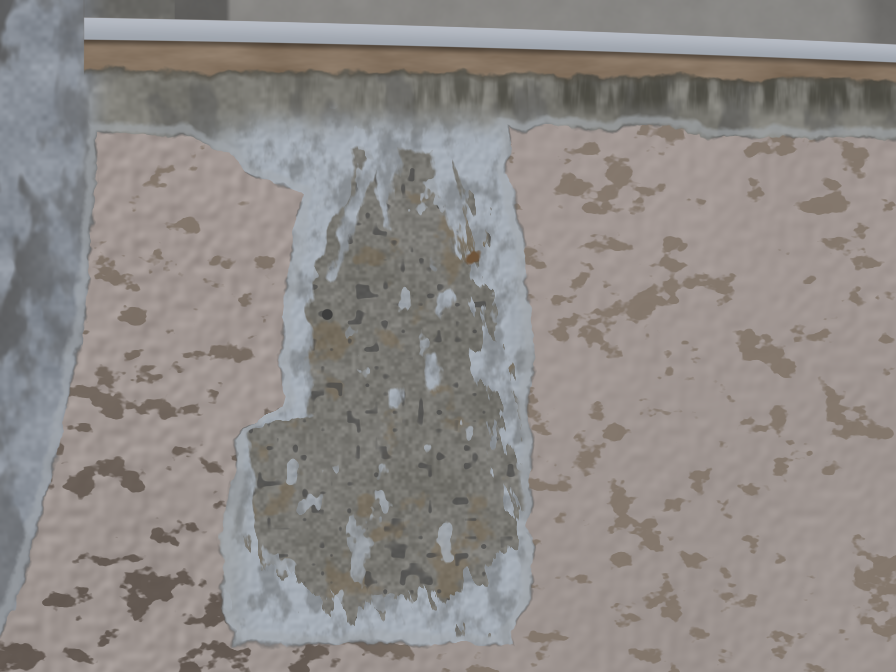
A WebGL 1 fragment shader for this texture:

```glsl
precision highp float;
uniform vec2 u_resolution;

float hash(vec2 p) {
  vec3 q = fract(p.xyx * 0.1031);
  q += dot(q, q.yzx + 33.33);
  return fract((q.x + q.y) * q.z);
}

float noise(vec2 p) {
  vec2 i = floor(p), f = fract(p);
  f = f * f * (3.0 - 2.0 * f);
  return mix(mix(hash(i), hash(i + vec2(1, 0)), f.x),
             mix(hash(i + vec2(0, 1)), hash(i + vec2(1, 1)), f.x), f.y);
}

float fbm(vec2 p) {
  float sum = 0.0, amp = 0.533;
  for (int i = 0; i < 4; i++) {
    sum += amp * noise(p);
    p = mat2(1.6, 1.2, -1.2, 1.6) * p + 7.3;
    amp *= 0.5;
  }
  return sum;
}

// Smooth step that may also fall
float ramp(float a, float b, float x) {
  float t = clamp((x - a) / (b - a), 0.0, 1.0);
  return t * t * (3.0 - 2.0 * t);
}

float fill(float d, float soft) { return ramp(-soft, soft, d); }

// Positive inside a stroke with radius ra to rb
float taper(vec2 p, vec2 a, vec2 b, float ra, float rb) {
  vec2 ab = b - a;
  float t = clamp(dot(p - a, ab) / dot(ab, ab), 0.0, 1.0);
  return mix(ra, rb, t) - length(p - a - ab * t);
}

float relief(vec2 p) { return noise(p) - noise(p + vec2(0.5, -0.6)); }

// Positive on stucco
float stuccoField(vec2 p) {
  float drop = 0.8 - p.y;
  float column = 0.142 - 0.25 * drop * abs(drop);
  float left = 0.33 + 0.022 * ramp(0.18, 0.34, p.y) + 0.068 * ramp(0.345, 0.4, p.y)
             + 0.028 * ramp(0.54, 0.7, p.y) + 0.022 * ramp(0.1, 0.03, p.y);
  float right = 0.79 - 0.035 * ramp(0.55, 0.8, p.y) - 0.03 * ramp(0.12, 0.05, p.y);
  float topLeft = 0.8 - 0.088 * ramp(0.25, 0.46, p.x);
  float topRight = 0.809 - 0.013 * ramp(0.98, 1.06, p.x);
  float panels = max(min(topLeft - p.y, left - p.x), min(topRight - p.y, p.x - right));
  return min(p.x - column, max(panels, 0.043 - p.y));
}

// Positive on bare concrete
float coreField(vec2 p) {
  float left = mix(0.375, 0.46, ramp(0.355, 0.385, p.y)) + 0.07 * ramp(0.56, 0.77, p.y)
             + 0.11 * ramp(0.19, 0.09, p.y);
  float right = 0.765 - 0.045 * ramp(0.34, 0.45, p.y) - 0.05 * ramp(0.6, 0.78, p.y)
              - 0.07 * ramp(0.22, 0.1, p.y);
  float d = min(min(p.x - left, right - p.x), min(p.y - 0.095, 0.775 - p.y));
  // Plaster fingers and dabs
  float dabs = taper(p, vec2(0.55, 0.75), vec2(0.492, 0.59), 0.014, 0.006);
  dabs = max(dabs, taper(p, vec2(0.572, 0.78), vec2(0.573, 0.66), 0.022, 0.006));
  dabs = max(dabs, taper(p, vec2(0.66, 0.8), vec2(0.681, 0.625), 0.02, 0.009));
  dabs = max(dabs, taper(p, vec2(0.661, 0.555), vec2(0.656, 0.53), 0.01, 0.006));
  dabs = max(dabs, taper(p, vec2(0.646, 0.465), vec2(0.64, 0.425), 0.009, 0.006));
  dabs = max(dabs, taper(p, vec2(0.587, 0.415), vec2(0.586, 0.4), 0.01, 0.009));
  return min(d, -dabs);
}

vec3 stuccoColor(vec2 p) {
  float side = ramp(0.75, 0.4, p.x), low = ramp(0.75, 0.1, p.y);
  vec3 col = mix(vec3(0.63, 0.59, 0.575), vec3(0.61, 0.575, 0.56), low);
  col += 0.03 * (fbm(p * 5.0) - 0.5) + relief(p * 75.0) * mix(0.035, 0.07, side);
  float limit = 0.66 - 0.06 * noise(p * 4.0) - side * (0.055 * low - 0.02);
  float pit = ramp(limit, limit + 0.07, fbm(p * vec2(25, 36) + 11.0));
  return mix(col, mix(vec3(0.49, 0.44, 0.39), vec3(0.33, 0.29, 0.26), side * low), pit * 0.8);
}

vec3 plasterColor(vec2 p) {
  float wear = ramp(0.3, 0.58, fbm(p * vec2(45, 28)));
  return mix(vec3(0.53, 0.55, 0.57), vec3(0.65, 0.68, 0.715), wear) + 0.05 * relief(p * 130.0);
}

vec3 concreteColor(vec2 p) {
  vec3 col = mix(vec3(0.42, 0.415, 0.39), vec3(0.51, 0.505, 0.49), fbm(p * 18.0));
  col += 0.09 * (noise(p * 190.0) - 0.5) + 0.04 * relief(p * 80.0);
  col = mix(col, vec3(0.47, 0.41, 0.32), 0.5 * ramp(0.6, 0.75, fbm(p * 24.0)));
  return mix(col, vec3(0.28), 0.7 * ramp(0.78, 0.9, noise(p * 75.0)));
}

vec3 cementColor(vec2 p) {
  vec3 col = mix(vec3(0.49, 0.485, 0.46), vec3(0.53, 0.555, 0.59), ramp(0.17, 0.11, p.x));
  col += 0.16 * (fbm(p * vec2(14, 20)) - 0.5) + 0.06 * (noise(p * 120.0) - 0.5);
  float grime = ramp(0.47, 0.66, fbm(p * vec2(20, 12)));
  float outer = ramp(0.09, 0.0, p.x) * ramp(0.3, 0.6, p.y);
  col = mix(col, vec3(0.33), grime * mix(0.45, 0.85, outer));
  // Drips below the ledge
  float zone = ramp(0.82, 0.855, p.y) * ramp(0.91, 0.87, p.y) * ramp(0.14, 0.9, p.x);
  return mix(col, vec3(0.27, 0.265, 0.235), 0.85 * zone * ramp(0.35, 0.7, fbm(p * vec2(48, 9))));
}

// Brown underside, pale strip and slab
vec3 addLedge(vec3 col, vec2 p, vec2 q, float aa) {
  float u = p.x - 0.125, start = fill(u, aa);
  float top = 0.974 - 0.018 * u - 0.0125 * u * u, bottom = top - 0.033 + 0.005 * u;
  float under = q.y - bottom + 0.046 - 0.014 * u;
  vec3 brown = vec3(0.51, 0.44, 0.37) + 0.16 * (fbm(p * vec2(12, 45)) - 0.5);
  brown *= 0.65 + 0.35 * ramp(0.0, 0.012, bottom - p.y);
  col = mix(col, vec3(0.29, 0.27, 0.23), 0.6 * start * ramp(0.012, 0.0, abs(under)));
  col = mix(col, brown, start * fill(under, 0.003));
  vec3 slab = vec3(0.53, 0.525, 0.515) + 0.05 * (fbm(p * 30.0) - 0.5);
  slab *= 1.0 - 0.3 * ramp(0.345, 0.335, p.x) - 0.2 * ramp(1.26, 1.31, p.x);
  col = mix(col, mix(cementColor(p), slab, fill(p.x - 0.26, aa)), start * fill(p.y - top, aa));
  vec3 strip = mix(vec3(0.62, 0.645, 0.68), vec3(0.71, 0.73, 0.765), ramp(bottom, top, p.y));
  return mix(col, strip, start * fill(min(p.y - bottom, top - p.y), aa));
}

void main() {
  vec2 p = gl_FragCoord.xy / u_resolution.y;
  float aa = 0.8 / u_resolution.y;
  vec2 q = p + 0.022 * (vec2(fbm(p * 32.0), fbm(p * 32.0 + 40.0)) - 0.5);
  float stucco = stuccoField(q);
  float patchArea = ramp(0.25, 0.4, p.x) * ramp(0.9, 0.74, p.x) * ramp(0.85, 0.785, q.y);
  vec3 plaster = plasterColor(p), col = mix(cementColor(p), plaster, patchArea);
  // Bare concrete with ragged streaks
  float streaks = fbm(vec2(p.x * 65.0 + p.y * 12.0, p.y * 20.0)) - 0.5;
  float ragged = max(ramp(0.66, 0.74, p.x), ramp(0.27, 0.12, p.y));
  float core = min(coreField(q) + streaks * mix(0.018, 0.16, ragged), -stucco - 0.012);
  col = mix(col, concreteColor(p), fill(core, aa + 0.002));
  col = mix(col, plaster, 0.8 * patchArea * ramp(0.69, 0.73, fbm(p * vec2(30, 20))));
  col = mix(col, vec3(0.24), fill(0.008 - length(p - vec2(0.487, 0.532)), aa));
  col = mix(col, vec3(0.43, 0.33, 0.23), fill(0.009 - length(q - vec2(0.701, 0.617)), 0.003));
  // Stucco with pale rim and broken shadow
  col = mix(col, vec3(0.64, 0.66, 0.68), 0.6 * ramp(0.012, 0.002, abs(stucco + 0.008)));
  col = mix(col, stuccoColor(p), fill(stucco, aa));
  col = mix(col, vec3(0.36), 0.5 * ramp(0.004, 0.0, abs(stucco)) * ramp(0.4, 0.65, noise(p * 45.0)));
  gl_FragColor = vec4(addLedge(col, p, q, aa), 1.0);
}
```
